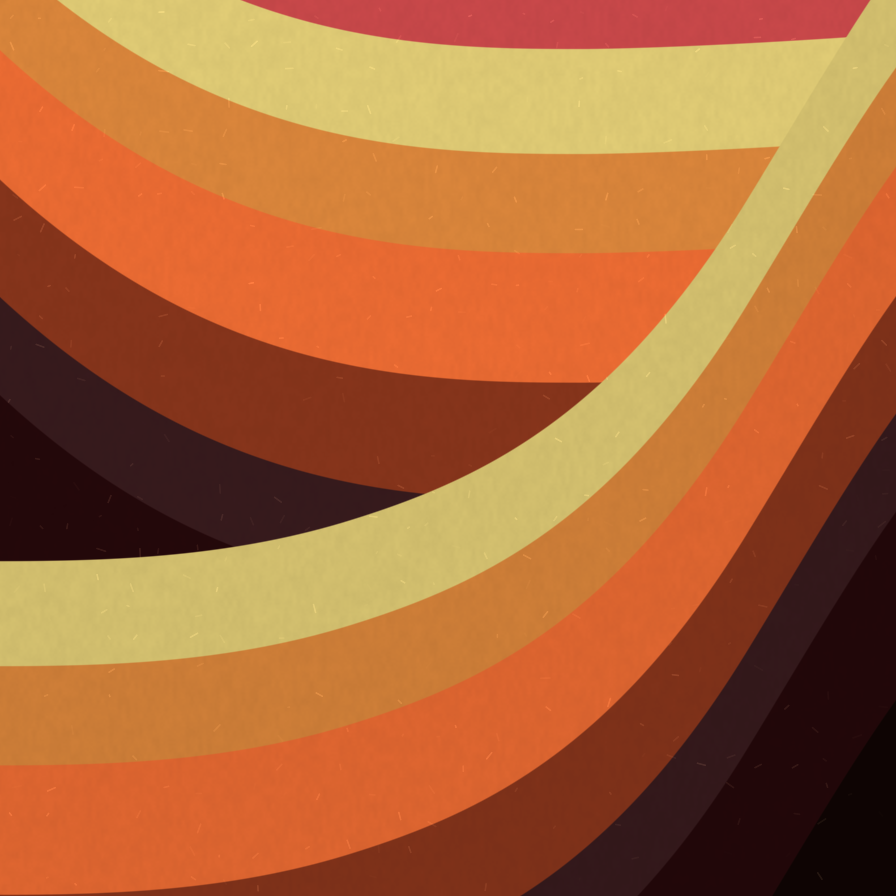
This background is drawn by a three.js fragment shader. Its source:

```glsl
// Retro sweeping stripes: a hanging back ribbon crossed by a rising front ribbon.
// Each ribbon is one smooth height curve whose colour bands are vertical offsets
// of that curve; paper grain and sparse dust fibres finish the surface.
#define EDGE 0.0011         // width of the smoothed band edges
#define BACK_TROUGH vec2(0.651, 0.9453)
#define BACK_RISE 0.2266    // climb of the back ribbon at the left side
#define FRONT_BASE 0.3737   // height of the front ribbon at the left side
#define FRONT_SHADE 0.945
#define GRAIN 0.028
#define DUST_CELLS 30.0
#define DUST_AMOUNT 0.42
#define DUST_LIGHT 0.09

varying vec2 vUv;

const vec3 RED    = vec3(0.773, 0.278, 0.284);
const vec3 CREAM  = vec3(0.864, 0.784, 0.452);
const vec3 OCHRE  = vec3(0.840, 0.514, 0.228);
const vec3 ORANGE = vec3(0.906, 0.413, 0.196);
const vec3 BROWN  = vec3(0.518, 0.202, 0.104);
const vec3 PLUM   = vec3(0.210, 0.101, 0.110);
const vec3 WINE   = vec3(0.138, 0.030, 0.038);
const vec3 SOOT   = vec3(0.058, 0.018, 0.012);

float hash(vec2 p) {
  vec3 q = fract(vec3(p.xyx) * 0.1031);
  q += dot(q, q.yzx + 33.33);
  return fract((q.x + q.y) * q.z);
}

float noise(vec2 p) {
  vec2 i = floor(p), f = fract(p);
  f = f * f * (3.0 - 2.0 * f);
  return mix(mix(hash(i), hash(i + vec2(1.0, 0.0)), f.x),
             mix(hash(i + vec2(0.0, 1.0)), hash(i + 1.0), f.x), f.y);
}

// Cubic through (x0, y0) and (x1, y1) with the slopes m0 and m1
float hermite(float x, float x0, float x1, float y0, float y1, float m0, float m1) {
  float w = x1 - x0, t = (x - x0) / w, s = 1.0 - t;
  return mix(y0, y1, t * t * (3.0 - 2.0 * t)) + w * t * s * (m0 * s - m1 * t);
}

float backCurve(float x) {
  float left = max(BACK_TROUGH.x - x, 0.0) / BACK_TROUGH.x;
  float right = max(x - BACK_TROUGH.x, 0.0);
  return BACK_TROUGH.y + BACK_RISE * pow(left, 2.67) + 0.082 * pow(right, 1.5);
}

float frontCurve(float x) {
  float rise = x < 0.3906 ? hermite(x, 0.0, 0.3906, 0.0, 0.0456, 0.0, 0.31)
             : x < 0.8333 ? hermite(x, 0.3906, 0.8333, 0.0456, 0.4023, 0.31, 1.63)
             : hermite(x, 0.8333, 1.0, 0.4023, 0.668, 1.63, 1.40);
  return FRONT_BASE + rise;
}

// Coverage below an edge; stretch turns vertical depth into distance
float below(float depth, float offset, float stretch) {
  return smoothstep(-EDGE, EDGE, (depth - offset) / stretch);
}

// Colour bands by depth under the top of a ribbon
vec3 bands(float depth, float stretch) {
  vec3 c = mix(CREAM, OCHRE, below(depth, 0.1172, stretch));
  c = mix(c, ORANGE, below(depth, 0.2279, stretch));
  c = mix(c, BROWN, below(depth, 0.3724, stretch));
  c = mix(c, PLUM, below(depth, 0.5035, stretch));
  c = mix(c, WINE, below(depth, 0.6130, stretch));
  return mix(c, SOOT, below(depth, 0.8230, stretch));
}

// Short, randomly turned fibres scattered one per cell
float dust(vec2 p) {
  vec2 cell = floor(p * DUST_CELLS), f = fract(p * DUST_CELLS);
  float angle = 6.2832 * hash(cell + 3.7);
  vec2 centre = 0.25 + 0.5 * vec2(hash(cell + 11.3), hash(cell + 27.1));
  vec2 along = vec2(cos(angle), sin(angle)), d = f - centre;
  float reach = 0.02 + 0.13 * hash(cell + 41.9);
  float dist = length(d - along * clamp(dot(d, along), -reach, reach));
  float shown = step(hash(cell + 63.5), DUST_AMOUNT) * hash(cell + 79.2);
  return shown * (1.0 - smoothstep(0.01, 0.045, dist));
}

void main() {
  vec2 p = vUv;
  float h = 0.002;

  // Back ribbon under the red field
  float back = backCurve(p.x);
  float backStretch = length(vec2(1.0, (backCurve(p.x + h) - back) / h));
  float depth = back - p.y;
  vec3 color = mix(RED, bands(depth, backStretch), below(depth, 0.0, backStretch));

  // Front ribbon, slightly shaded
  float front = frontCurve(p.x);
  float frontStretch = length(vec2(1.0, (frontCurve(p.x + h) - front) / h));
  depth = front - p.y;
  vec3 frontColor = bands(depth, frontStretch) * FRONT_SHADE;
  color = mix(color, frontColor, below(depth, 0.0, frontStretch));

  // Paper grain and dust
  float paper = 0.5 * noise(p * vec2(210.0, 110.0)) + 0.3 * noise(p * 60.0)
              + 0.2 * noise(p * 420.0) - 0.5;
  color *= 1.0 + GRAIN * 2.0 * paper;
  color += DUST_LIGHT * dust(p) * vec3(1.0, 0.8, 0.6);

  gl_FragColor = vec4(color, 1.0);
}
```
